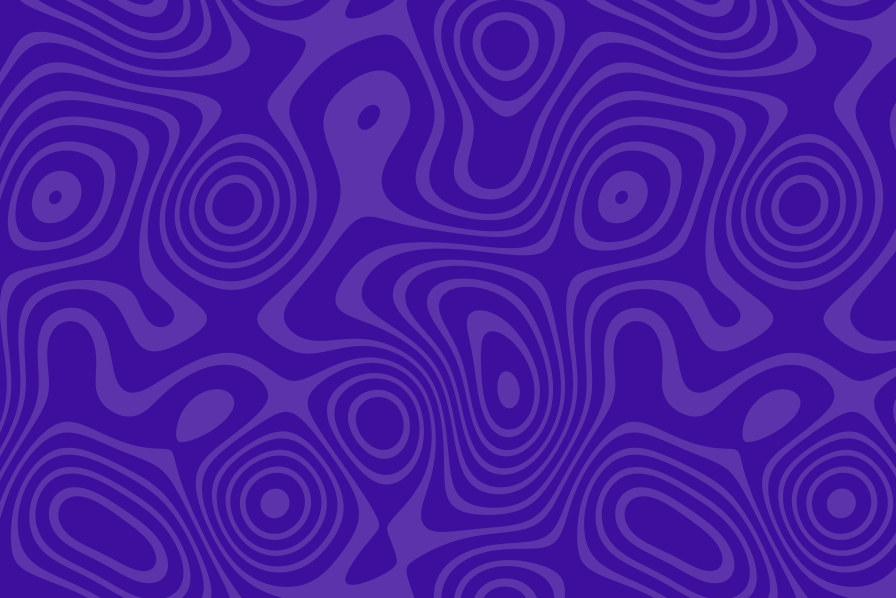
Give the GLSL for this pattern, as a Shadertoy shader.

```glsl
// Contour map of a smooth, seamlessly tiling height field.
// The field is a sum of scattered Gaussian hills and hollows; every height
// level is drawn as a light band that widens where the ground is flat.

const vec3 GROUND_COLOR = vec3(0.24, 0.06, 0.61);
const vec3 BAND_COLOR = vec3(0.36, 0.20, 0.67);

const float TILE_SIZE = 0.947;      // period, in canvas heights
const float CELLS_PER_TILE = 5.0;   // one hill or hollow per cell
const float HILL_RADIUS = 0.46;     // standard deviation, in cells
const float LEVELS_PER_UNIT = 5.9;  // contour levels per unit of height
const float BAND_SHARE = 0.345;     // lit part of each level
const float SEED = 17.0;

// Three random values in 0..1 for a cell
vec3 hash32(vec2 cell) {
    vec3 p = fract(cell.xyx * vec3(0.1031, 0.1030, 0.0973));
    p += dot(p, p.yxz + 33.33);
    return fract((p.xxy + p.yzz) * p.zyx);
}

// Sum of Gaussian hills, one jittered into each cell, repeating every period
float heightField(vec2 p, float period, float radius, float seed) {
    vec2 home = floor(p);
    float height = 0.0;
    for (int y = -2; y <= 2; y++) {
        for (int x = -2; x <= 2; x++) {
            vec2 cell = home + vec2(x, y);
            vec3 rnd = hash32(mod(cell, period) + seed);
            vec2 offset = p - cell - rnd.xy;
            float amplitude = 2.0 * rnd.z - 1.0;
            height += amplitude * exp(-dot(offset, offset) / (2.0 * radius * radius));
        }
    }
    return height;
}

// Coverage of the bands centred on half levels, with edges one pixel soft
float contourBands(float level, float share) {
    float slope = max(length(vec2(dFdx(level), dFdy(level))), 1e-4);
    float fromCentre = abs(fract(level) - 0.5);
    return clamp((0.5 * share - fromCentre) / slope + 0.5, 0.0, 1.0);
}

void mainImage(out vec4 fragColor, in vec2 fragCoord) {
    // Canvas position in cells
    vec2 p = fragCoord / iResolution.y * CELLS_PER_TILE / TILE_SIZE;

    float height = heightField(p, CELLS_PER_TILE, HILL_RADIUS, SEED);
    float band = contourBands(height * LEVELS_PER_UNIT, BAND_SHARE);

    fragColor = vec4(mix(GROUND_COLOR, BAND_COLOR, band), 1.0);
}
```
